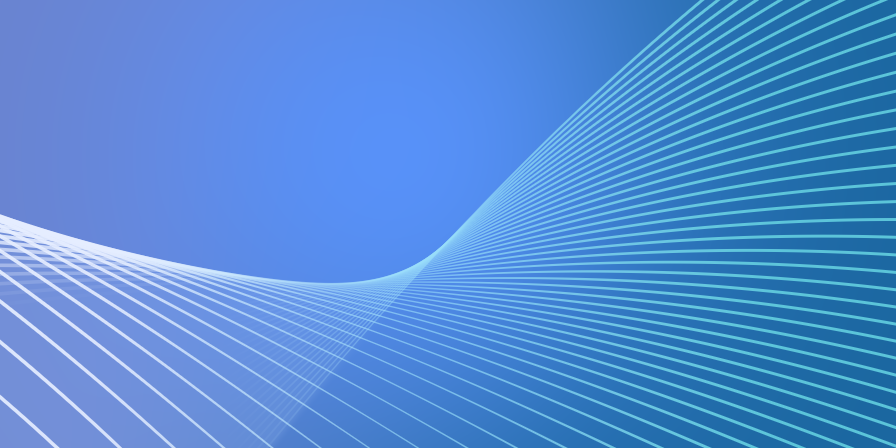
Reproduce this background procedurally as a Shadertoy shader.

```glsl
// Twisted ribbon of fine pale strands over a soft blue gradient.

const float PINCH = 0.846; // x where the ribbon twists

// Height (down from the top) and slope at x of the strand t: a parabola
// through its heights at the left side, the pinch and the right side.
vec2 strand(float t, float x) {
    float u = max(t, 0.0);
    float u6 = pow(u, 6.0);
    float left = 0.888 - 1.039 * t + 0.633 * t * t + 0.404 * pow(u, 10.0);
    float middle = 0.622 + 0.211 * t * t + 0.984 * u6;
    float right = 0.490 + 1.195 * t - 0.141 * t * t + 2.21 * u6;
    float slope = (middle - left) / PINCH;
    float bend = 0.5 * ((right - middle) / (2.0 - PINCH) - slope);
    return vec2(left + x * (slope + bend * (x - PINCH)),
                slope + bend * (2.0 * x - PINCH));
}

// Periwinkle to teal, with a bright blue glow above the pinch.
vec3 backdrop(vec2 p) {
    float across = smoothstep(0.3, 1.6, p.x + 0.35 * (0.6 - p.y));
    vec3 color = mix(vec3(0.42, 0.51, 0.80), vec3(0.10, 0.40, 0.62), across);
    vec2 away = p - vec2(0.9, 0.65);
    return mix(color, vec3(0.35, 0.58, 1.0), 0.9 * exp(-2.5 * dot(away, away)));
}

void mainImage(out vec4 fragColor, in vec2 fragCoord) {
    vec2 p = fragCoord / iResolution.xy * vec2(2.0, 1.0);
    float pixel = 1.0 / iResolution.y;
    float depth = 1.0 - p.y;

    // Strands are thinnest at the pinch and wider on the left.
    float spread = smoothstep(0.0, 0.8, abs(p.x - PINCH));
    float halfWidth = mix(0.0015, p.x < PINCH ? 0.0040 : 0.0033, spread);
    float strength = mix(0.62, 0.92, spread) * min(1.0, 2.0 * halfWidth / pixel);

    float gaps = 1.0;
    float ribbonTop = 2.0;
    for (int i = -19; i <= 31; i++) {
        float t = float(i) / 30.0;
        vec2 curve = strand(t, p.x);
        float d = abs(depth - curve.x) * inversesqrt(1.0 + curve.y * curve.y);
        float cover = clamp((halfWidth - d) / pixel + 0.5, 0.0, 1.0);
        // The reverse side of the twist fades out toward the left.
        float fade = mix(smoothstep(0.48, 1.1, p.x), 1.0, smoothstep(0.2, 0.55, t));
        gaps *= 1.0 - cover * strength * fade;
        ribbonTop = min(ribbonTop, curve.x);
    }

    // Faint veil between the two edges of the left part.
    float ribbonEnd = strand(-19.0 / 30.0, p.x).x;
    float veil = smoothstep(-pixel, pixel, depth - ribbonTop)
               * smoothstep(-0.03, 0.01, ribbonEnd - depth)
               * (1.0 - smoothstep(0.6, 0.95, p.x));
    vec3 color = mix(backdrop(p), vec3(0.58, 0.72, 0.95), 0.22 * veil);

    // Strands run from white through ice blue to cyan.
    vec3 ink = mix(vec3(0.90, 0.93, 1.0), vec3(0.60, 0.87, 0.98), smoothstep(0.2, 1.0, p.x));
    ink = mix(ink, vec3(0.38, 0.80, 0.87), smoothstep(0.9, 1.8, p.x));
    fragColor = vec4(mix(color, ink, 1.0 - gaps), 1.0);
}
```
